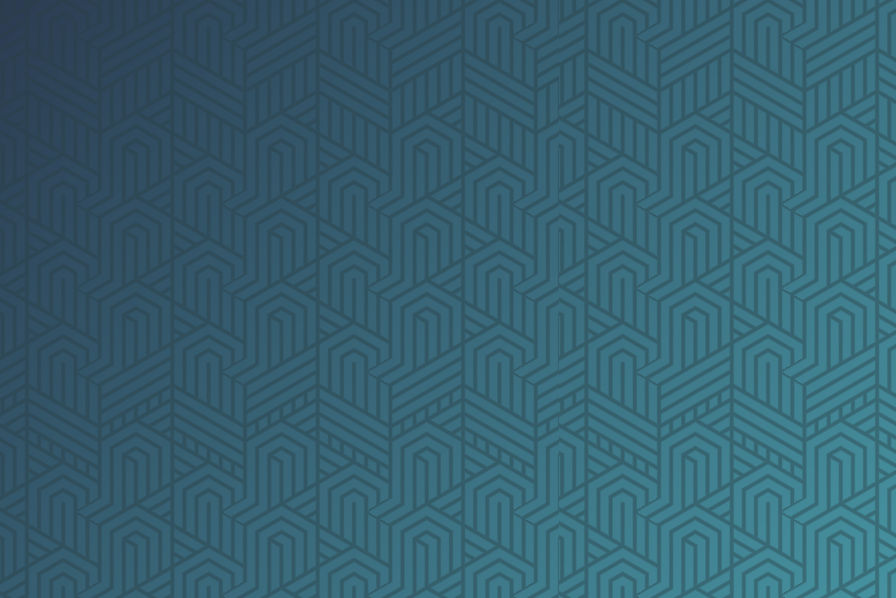
This pattern is drawn by a Shadertoy shader. Its source:

```glsl
// Isometric maze of nested striped arches over a diagonal teal gradient.

// Lengths are fractions of the canvas height.
const float STRIPE      = 0.02026;  // spacing between parallel lines
const float TILE_WIDTH  = 0.9355;   // the tile is cut here, leaving a seam
const float FIRST_LINE  = 0.045;    // left margin before the first column
const float FIRST_ROW   = 0.2227;   // top margin before row zero

// Lattice sizes, counted in stripes.
const float COLUMN      = 12.0;
const float ROW         = 6.0;
const float PLAIN_EVERY = 4.0;      // one row in four has no arches
const float SHORT_CUT   = 21.5;     // where a plain row is shortened
const float SHORT_BY    = 2.0;

const float HALF_WIDTH  = 0.16;     // half of the line width
const float SOFTNESS    = 0.04;
const float LINE_ALPHA  = 0.42;
const vec3  DARK_END    = vec3(0.172, 0.235, 0.320);
const vec3  LIGHT_END   = vec3(0.275, 0.575, 0.630);
const vec3  LINE_COLOR  = vec3(0.160, 0.245, 0.270);
const vec2  GRADIENT    = vec2(0.63, 0.37);

// Distance to the nearest whole-numbered line.
float stripes(float v) {
    return abs(fract(v + 0.5) - 0.5);
}

bool isPlain(float row) {
    return mod(row, PLAIN_EVERY) > PLAIN_EVERY - 1.5;
}

// Removes part of the plain row past the cut.
float shorten(float v, float cut) {
    return v > cut ? v + SHORT_BY : v;
}

// Left half: x in 0..6, f is constant along falling lines.
float leftHalf(float x, float f) {
    f = shorten(f, SHORT_CUT);
    float row = floor(f / ROW);
    f -= row * ROW;
    float r = f + x;                              // rising lines
    float d = min(min(f, ROW - f), x);            // row and column edges
    if (isPlain(row)) {
        d = min(d, min(abs(f - 3.0), 6.0 - x));
        return min(d, stripes(f < 3.0 ? f : x));
    }
    if (f < 3.0 && r > 7.0) return min(d, stripes(r));      // elbow tip
    d = min(d, 6.0 - x);
    if (x < 3.0) d = min(d, abs(r - 3.0));
    if (x > 4.0) d = min(d, max(abs(f - 3.0), 4.0 - x));
    if (f > 3.0) return min(d, stripes(x));                 // legs
    if (x < 3.0) return min(d, stripes(r < 3.0 ? f : r));   // left slope
    return min(d, stripes(r < 6.0 ? f : x));                // right slope
}

// Right half: x in 6..12, r is constant along rising lines.
float rightHalf(float x, float r) {
    r = shorten(r - 3.0, SHORT_CUT);
    float row = floor(r / ROW);
    r -= row * ROW;
    float edge = min(min(r, ROW - r), COLUMN - x);
    r += 3.0;
    float f = r - x;                              // falling lines
    if (isPlain(row)) {
        edge = min(edge, min(abs(r - 6.0), x - 6.0));
        return min(edge, stripes(r < 6.0 ? r : x));
    }
    if (f > 1.0) return min(edge, stripes(r));              // elbow
    edge = min(edge, x - 6.0);
    if (x < 9.0) {
        if (x > 8.0) edge = min(edge, abs(f + 3.0));        // inner hook
        return min(edge, stripes(f < -3.0 ? r : x));        // left slope
    }
    edge = min(edge, abs(f + 6.0));
    if (f < -6.0) return min(edge, stripes(r));             // corner wedge
    return min(edge, stripes(r < 6.0 ? f : x));             // right slope
}

float mazeDistance(vec2 p) {
    float x = mod((mod(p.x, TILE_WIDTH) - FIRST_LINE) / STRIPE, COLUMN);
    float y = (p.y - FIRST_ROW) / STRIPE * sqrt(0.75);
    return x < 6.0 ? leftHalf(x, y - 0.5 * x) : rightHalf(x, y + 0.5 * x);
}

void mainImage(out vec4 fragColor, in vec2 fragCoord) {
    vec2 uv = fragCoord / iResolution.xy;
    uv.y = 1.0 - uv.y;                            // measure from the top
    vec2 p = uv * vec2(iResolution.x / iResolution.y, 1.0);

    // Smooth line coverage
    float blur = 0.6 / (iResolution.y * STRIPE) + SOFTNESS;
    float d = mazeDistance(p);
    float line = 1.0 - smoothstep(HALF_WIDTH - blur, HALF_WIDTH + blur, d);

    // Background gradient and tinted lines
    vec3 color = mix(DARK_END, LIGHT_END, dot(uv, GRADIENT));
    color = mix(color, LINE_COLOR, LINE_ALPHA * line);
    fragColor = vec4(color, 1.0);
}
```
